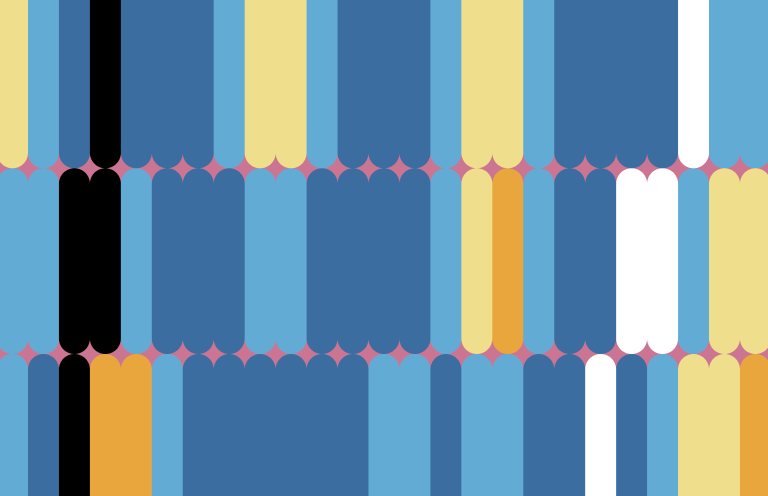
Give the GLSL for this pattern, as a WebGL 1 fragment shader.

```glsl
precision highp float;

uniform vec2 u_resolution;

const float COLUMNS = 24.81;                // capsules across the canvas
const float CAPSULE_HEIGHT = 6.0;           // in capsule widths
const vec2 GRID_OFFSET = vec2(0.096, 1.413);
const float RADIUS = 0.5;
const float CREST_SLOPE = 1.5;              // tone steps lost per column

const vec3 PINK = vec3(0.80, 0.46, 0.575);
const vec3 DEEP_BLUE = vec3(0.235, 0.427, 0.631);
const vec3 LIGHT_BLUE = vec3(0.384, 0.671, 0.835);
const vec3 YELLOW = vec3(0.937, 0.871, 0.549);
const vec3 ORANGE = vec3(0.91, 0.65, 0.24);
const vec3 BLACK = vec3(0.0);
const vec3 WHITE = vec3(1.0);

// Tent-shaped rise in tone around a column
float crest(float column, float center, float height) {
  return height - CREST_SLOPE * abs(column - center);
}

// Tone of a capsule: below 1 deep blue, then light blue, yellow, orange
float toneLevel(float column, float row) {
  float level = 0.0;
  if (row < 0.5) {
    level = max(level, crest(column, 0.0, 1.5));
    level = max(level, crest(column, 3.5, 3.9));
    level = max(level, crest(column, 12.5, 2.25));
    level = max(level, crest(column, 15.5, 2.25));
    level = max(level, crest(column, 22.5, 3.5));
    level = max(level, crest(column, 24.0, 3.2));
  } else if (row < 1.5) {
    level = max(level, crest(column, 0.5, 2.25));
    level = max(level, crest(column, 4.0, 1.5));
    level = max(level, crest(column, 8.5, 2.25));
    level = max(level, crest(column, 15.6, 3.75));
    level = max(level, crest(column, 23.5, 3.5));
  } else {
    level = max(level, crest(column, 0.0, 2.75));
    level = max(level, crest(column, 8.5, 3.5));
    level = max(level, crest(column, 15.5, 3.5));
    level = max(level, crest(column, 23.5, 2.25));
  }
  return level;
}

vec3 capsuleColor(float column, float row) {
  float level = toneLevel(column, row);
  vec3 color = mix(DEEP_BLUE, LIGHT_BLUE, step(1.0, level));
  color = mix(color, YELLOW, step(2.0, level));
  color = mix(color, ORANGE, step(3.0, level));

  // Black and white accents drift to the right from row to row
  if (abs(column - 2.0 - 0.5 * row) < 0.6) color = BLACK;
  if (abs(column - 19.0 - 1.5 * row) < 0.6) color = WHITE;
  return color;
}

float capsuleDistance(vec2 p) {
  float capOffset = max(abs(p.y) - 0.5 * CAPSULE_HEIGHT + RADIUS, 0.0);
  return length(vec2(p.x, capOffset)) - RADIUS;
}

void main() {
  float pixel = COLUMNS / u_resolution.x;
  vec2 cellSize = vec2(1.0, CAPSULE_HEIGHT);
  vec2 p = gl_FragCoord.xy * pixel + GRID_OFFSET;
  vec2 firstCell = floor(p / cellSize - 0.5);

  // Blend the four nearest capsules over the background by coverage
  vec3 color = PINK;
  for (int j = 0; j < 2; j++) {
    for (int i = 0; i < 2; i++) {
      vec2 cell = firstCell + vec2(float(i), float(j));
      float d = capsuleDistance(p - (cell + 0.5) * cellSize);
      float coverage = clamp(0.5 - d / pixel, 0.0, 1.0);
      color += coverage * (capsuleColor(cell.x, cell.y) - PINK);
    }
  }

  gl_FragColor = vec4(color, 1.0);
}
```
